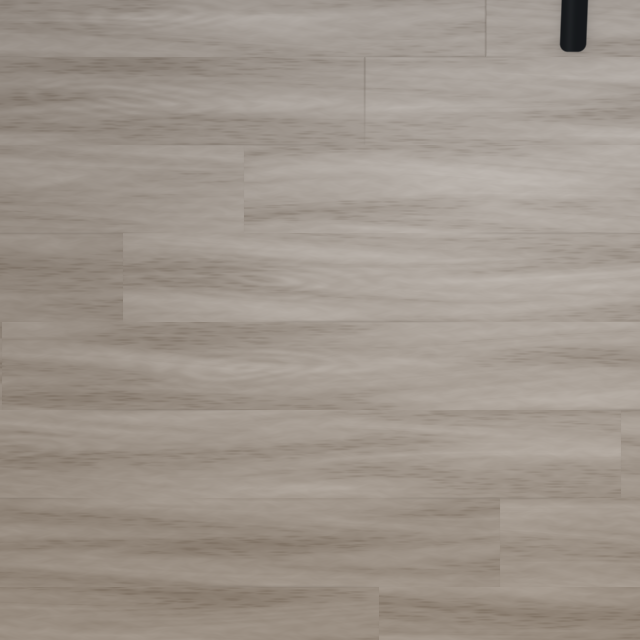
Give the GLSL for this texture, as a Shadertoy shader.

```glsl
const vec3 DARK_WOOD  = vec3(0.52, 0.475, 0.43);
const vec3 LIGHT_WOOD = vec3(0.735, 0.705, 0.675);
const vec3 SEAM_COLOR = vec3(0.42, 0.385, 0.35);
const vec3 LEG_COLOR  = vec3(0.085, 0.095, 0.105);

const vec2  PLANK_SIZE  = vec2(1.156, 0.138);
const float ROW_OFFSET  = 0.0495;
const float FIRST_JOINT = 0.759;
const float JOINT_STEP  = 0.189;

float hash(vec2 p) {
    return fract(sin(dot(p, vec2(127.1, 311.7))) * 4375.85);
}

// Domain-warped layered sines, roughly -1 to 1
float layeredSines(vec2 p, float seed, int octaves) {
    const mat2 turn = mat2(0.88, 0.475, -0.475, 0.88);
    float sum = 0.0, amplitude = 0.5;
    for (int i = 0; i < octaves; i++) {
        p += 0.65 * sin(p.yx * 1.3 + seed + float(i) * 1.7);
        sum += amplitude * sin(p.x + seed * 1.9) * sin(p.y + seed);
        p = turn * p * 1.8;
        amplitude *= 0.55;
    }
    return sum;
}

// Distance to the nearest jittered cell point
float cellular(vec2 p) {
    vec2 cell = floor(p);
    float nearest = 2.0;
    for (int y = -1; y <= 1; y++)
    for (int x = -1; x <= 1; x++) {
        vec2 id = cell + vec2(x, y);
        vec2 point = id + vec2(hash(id), hash(id + 41.3));
        nearest = min(nearest, distance(p, point));
    }
    return nearest;
}

// Elongated growth rings around one heart per plank
float growthRings(vec2 local, float seed) {
    vec2 heart = vec2(0.12 + 0.7 * fract(seed * 3.7), 0.069);
    vec2 q = (local - heart) * vec2(1.0, 5.0);
    q += 0.025 * sin(q.yx * 19.0 + seed);
    float radius = length(q);
    return sin(radius * 115.0 + seed) * (1.0 - smoothstep(0.06, 0.27, radius));
}

float woodTone(vec2 p, vec2 local, float seed) {
    float broad  = layeredSines(p * vec2(4.5, 58.0), seed, 4);
    float mottle = layeredSines(p * vec2(75.0, 240.0), seed + 4.0, 3);
    float rings  = growthRings(local, seed) * step(0.35, fract(seed * 1.37));
    // Pores gather in the darker streaks
    float pores = 1.0 - smoothstep(0.05, 0.45, cellular(p * vec2(20.0, 170.0) + seed));
    pores *= smoothstep(0.1, -0.4, broad);
    return 0.33 * broad + 0.075 * mottle + 0.06 * rings - 0.18 * pores;
}

// Soft bright area right of the centre
float sheen(vec2 p) {
    vec2 q = (p - vec2(0.78, 0.65)) * vec2(1.15, 1.25);
    return exp(-2.2 * dot(q, q));
}

float line(float dist, float halfWidth, float blur) {
    return 1.0 - smoothstep(halfWidth - blur, halfWidth + blur, abs(dist));
}

float roundedBox(vec2 p, vec2 halfSize, float radius) {
    vec2 q = abs(p) - halfSize + radius;
    return length(max(q, 0.0)) + min(max(q.x, q.y), 0.0) - radius;
}

void mainImage(out vec4 fragColor, in vec2 fragCoord) {
    vec2 p = fragCoord / iResolution.y;
    float pixel = 1.0 / iResolution.y;

    // Staggered planks, counted from the top
    float rowPos = (1.0 - p.y + ROW_OFFSET) / PLANK_SIZE.y;
    float row = floor(rowPos);
    float along = (p.x - FIRST_JOINT + JOINT_STEP * row) / PLANK_SIZE.x;
    vec2 plank = vec2(floor(along), row);
    vec2 local = fract(vec2(along, rowPos)) * PLANK_SIZE;
    float variation = hash(plank + 7.0);
    float seed = 6.2832 * hash(plank + 19.0);

    // Wood and light
    float tone = 0.2 + 0.57 * sheen(p) + 0.12 * (variation - 0.5);
    tone += woodTone(p, local, seed);
    vec3 color = mix(DARK_WOOD, LIGHT_WOOD, clamp(tone, -0.1, 1.05));
    color += vec3(-0.014, 0.0, 0.018) * (p.y - 0.45);

    // Broken, soft long seams; end joints clearer near the top
    float seamDist = min(local.y, PLANK_SIZE.y - local.y);
    float jointDist = min(local.x, PLANK_SIZE.x - local.x);
    float seamWear = 0.2 * smoothstep(0.1, 0.9, sin(p.x * 8.0 + floor(rowPos + 0.5) * 2.4));
    float jointWear = mix(0.03, 0.36, smoothstep(0.75, 0.9, p.y));
    float blur = max(pixel, 0.0018);
    float seam = max(line(seamDist, 0.0013, blur) * seamWear,
                     line(jointDist, 0.0013, blur) * jointWear);
    color = mix(color, SEAM_COLOR, seam);

    // Dark furniture leg with a soft contact shadow
    vec2 legPos = p - vec2(0.895 + 0.04 * (p.y - 0.92), 1.02);
    float leg = roundedBox(legPos, vec2(0.0205, 0.101), 0.013);
    color *= 1.0 - 0.08 * exp(-max(leg, 0.0) * 120.0);
    float legShine = 0.035 * exp(-pow((legPos.x + 0.006) / 0.006, 2.0));
    color = mix(color, LEG_COLOR + legShine, 1.0 - smoothstep(-pixel, pixel, leg));

    fragColor = vec4(color, 1.0);
}
```
